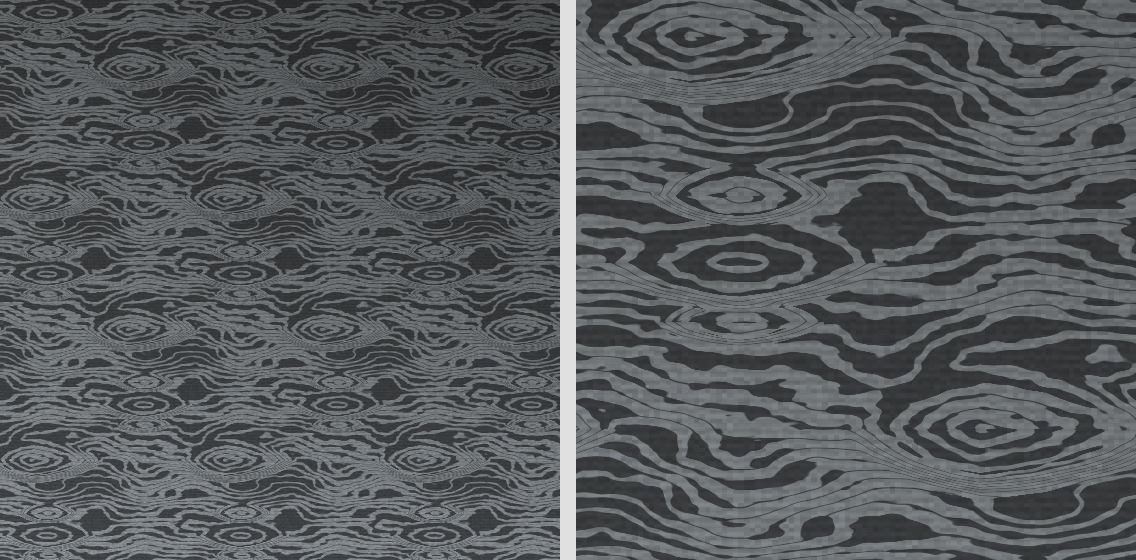
Left: the whole. Right: its middle third, enlarged.
Reproduce this pattern procedurally as a WebGL 1 fragment shader.

```glsl
precision highp float;
// Woven wood grain: half-shifted rows of knots and contour lines in grey thread.
uniform vec2 u_resolution;

const vec2 CELL = vec2(0.346, 0.2334);    // one repeat, in canvas units
const vec2 ANCHOR = vec2(0.0846, 0.5104); // centre of one main knot
const float LINES = 20.0;                 // grain lines per repeat
const vec3 DARK = vec3(0.205, 0.211, 0.213);
const vec3 LIGHT = vec3(0.420, 0.435, 0.443);

float hash(vec2 p) {
  return fract(sin(dot(p, vec2(127.1, 311.7))) * 43758.5453);
}

// Hash of a lattice vertex, repeating with the shifted rows.
float brickHash(vec2 v, vec2 grid, float seed) {
  float row = floor((v.y + 0.5) / grid.y);
  v.x -= row * grid.x * 0.5;
  return hash(floor(mod(v + 0.5, grid)) + seed);
}

// Smooth noise from 0 to 1 with grid vertices per repeat.
float brickNoise(vec2 p, vec2 grid, float seed) {
  vec2 q = p / CELL * grid;
  vec2 i = floor(q);
  vec2 f = q - i;
  f = f * f * (3.0 - 2.0 * f);
  float a = brickHash(i, grid, seed);
  float b = brickHash(i + vec2(1.0, 0.0), grid, seed);
  float c = brickHash(i + vec2(0.0, 1.0), grid, seed);
  float d = brickHash(i + vec2(1.0, 1.0), grid, seed);
  return mix(mix(a, b, f.x), mix(c, d, f.x), f.y);
}

// Offset to the nearest repeat of a feature.
vec2 brickOffset(vec2 p, vec2 center) {
  vec2 d = p - center;
  float row = floor(d.y / CELL.y + 0.5);
  d -= row * vec2(0.5 * CELL.x, CELL.y);
  d.x -= CELL.x * floor(d.x / CELL.x + 0.5);
  return d;
}

// Replaces the local bending of the grain by lens-shaped rings.
float addKnot(float bend, vec2 p, vec2 center, vec2 size, float rings, float stretch) {
  vec2 d = brickOffset(p, center);
  vec2 q = abs(d) / size;
  if (d.x > 0.0) q.x /= stretch;
  float r = mix(length(q), q.x + q.y, 0.3);
  float inside = 1.0 - smoothstep(0.85, 1.4, r);
  return mix(bend, rings * r - LINES / CELL.y * d.y, inside);
}

float zone(vec2 p, vec2 center, vec2 size) {
  vec2 d = brickOffset(p, center) / size;
  return exp(-dot(d, d));
}

// Height field whose contours are the grain lines.
float grainHeight(vec2 p) {
  float bend = 4.4 * (brickNoise(p, vec2(4.0, 5.0), 3.0) - 0.5);
  bend += 1.7 * (brickNoise(p, vec2(8.0, 14.0), 17.0) - 0.5);
  bend = addKnot(bend, p, vec2(0.143, -0.099), vec2(0.060, 0.030), 3.6, 1.6);
  bend = addKnot(bend, p, vec2(0.0, 0.040), vec2(0.040, 0.014), 1.8, 1.0);
  bend = addKnot(bend, p, vec2(0.0, -0.035), vec2(0.037, 0.011), 1.6, 1.0);
  bend = addKnot(bend, p, vec2(0.0), vec2(0.064, 0.022), 2.2, 1.0);
  bend += 0.25 * (brickNoise(p, vec2(30.0, 44.0), 41.0) - 0.5);
  return LINES * p.y / CELL.y + bend;
}

// How much light thread covers the cloth, from sparse to nearly solid.
float threadDensity(vec2 p) {
  float t = 0.44 + 0.9 * (brickNoise(p, vec2(6.0, 12.0), 29.0) - 0.5);
  t += 0.4 * (brickNoise(p, vec2(14.0, 30.0), 53.0) - 0.5);
  t -= 0.62 * zone(p, vec2(0.058, 0.100), vec2(0.085, 0.028));
  t -= 0.25 * zone(p, vec2(0.0), vec2(0.060, 0.020));
  t += 0.55 * zone(p, vec2(0.013, -0.085), vec2(0.078, 0.018));
  t += 0.30 * zone(p, vec2(0.100, -0.005), vec2(0.050, 0.030));
  return clamp(t, 0.0, 1.0);
}

float grainCoverage(vec2 p, float pixel) {
  const float STEP = 0.0008;
  float h = grainHeight(p);
  vec2 slope = vec2(grainHeight(p + vec2(STEP, 0.0)), grainHeight(p + vec2(0.0, STEP))) - h;
  float steep = max(length(slope) / STEP, 45.0);
  float dist = abs(fract(h) - 0.5) / steep;
  float ragged = 0.6 + 0.8 * brickNoise(p, vec2(38.0, 64.0), 71.0);
  float halfWidth = mix(0.0013, 0.0054, threadDensity(p)) * ragged;
  halfWidth = min(halfWidth, 0.46 / steep);
  return 1.0 - smoothstep(-0.7 * pixel, 0.7 * pixel, dist - halfWidth);
}

void main() {
  vec2 uv = gl_FragCoord.xy / u_resolution;
  float pixel = 1.0 / min(u_resolution.x, u_resolution.y);
  float cover = grainCoverage(uv - ANCHOR, pixel);
  vec3 color = mix(DARK, LIGHT, cover);

  // Fine ribs and uneven threads.
  float rib = sin(6.2832 * 170.0 * uv.y);
  float fleck = hash(floor(uv * vec2(300.0, 400.0))) - 0.5;
  color *= 1.0 + 0.05 * rib + 0.16 * fleck;

  // Uneven light, dimmest at the upper right.
  float shade = 1.26 - 0.34 * uv.y - 0.16 * uv.x * (0.4 + uv.y);
  color *= shade;
  color += vec3(-0.004, 0.0, 0.008) * (1.0 - uv.y);
  gl_FragColor = vec4(color, 1.0);
}
```
